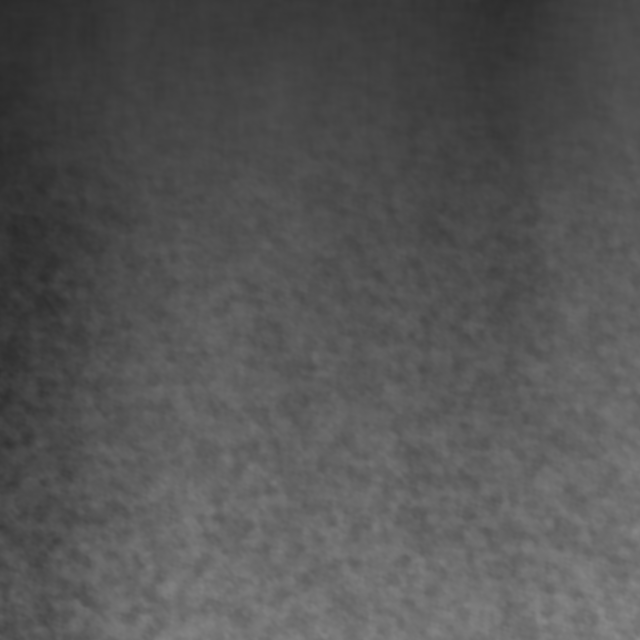
Write a Shadertoy shader that draws this texture.

```glsl
const float TOP_GRAY = 0.232;
const float BOTTOM_GRAY = 0.462;
const float LEFT_SHADE = 0.135;
const float LEFT_WIDTH = 0.33;
const float BAND_SHADE = 0.034;
const float BAND_WIDTH = 0.16;
const float RIGHT_GLOW = 0.048;
const float GRAIN_SCALE = 62.0;
const float GRAIN_ANGLE = 0.95;
const float GRAIN_STRETCH = 1.3;
const float GRAIN_TOP = 0.022;
const float GRAIN_MIDDLE = 0.105;
const float GRAIN_BOTTOM = 0.150;
const float CLOUD_AMOUNT = 0.028;
const float STREAK_AMOUNT = 0.014;
const float WEAVE_AMOUNT = 0.012;

float hash(vec2 p) {
    return fract(sin(dot(p, vec2(127.1, 311.7))) * 43758.5453);
}

// Smooth value noise centred on zero
float noise(vec2 p) {
    vec2 cell = floor(p);
    vec2 f = fract(p);
    f = f * f * f * (f * (f * 6.0 - 15.0) + 10.0);
    float low = mix(hash(cell), hash(cell + vec2(1.0, 0.0)), f.x);
    float high = mix(hash(cell + vec2(0.0, 1.0)), hash(cell + vec2(1.0, 1.0)), f.x);
    return mix(low, high, f.y) - 0.5;
}

mat2 rotation(float angle) {
    float c = cos(angle), s = sin(angle);
    return mat2(c, -s, s, c);
}

// Octaves turn against each other to hide the lattice
float fbm(vec2 p) {
    float sum = 0.0, weight = 0.5;
    for (int i = 0; i < 3; i++) {
        sum += weight * noise(p);
        p = rotation(0.6) * p * 1.75 + 17.3;
        weight *= 0.6;
    }
    return sum;
}

// Broad light: bright floor, dark left edge, slanted dark band, lit right edge
float lighting(vec2 uv) {
    float depth = 1.0 - uv.y;
    float gray = mix(TOP_GRAY, BOTTOM_GRAY, depth + 0.12 * depth * uv.y);

    float leftFade = 1.0 - smoothstep(-0.06, LEFT_WIDTH, uv.x);
    gray -= LEFT_SHADE * leftFade * mix(0.45, 1.15, smoothstep(0.0, 0.5, depth));

    float bandCentre = mix(0.66, 0.79, uv.y);
    float offset = (uv.x - bandCentre) / BAND_WIDTH;
    gray -= BAND_SHADE * exp(-offset * offset) * smoothstep(-0.1, 0.6, uv.y);

    return gray + RIGHT_GLOW * smoothstep(0.76, 1.0, uv.x) * mix(0.4, 1.0, uv.y);
}

// Grain fades from the floor to the almost plain top
float grainStrength(float height) {
    float lower = mix(GRAIN_BOTTOM, GRAIN_MIDDLE, smoothstep(0.0, 0.55, height));
    return mix(lower, GRAIN_TOP, smoothstep(0.5, 0.95, height));
}

void mainImage(out vec4 fragColor, in vec2 fragCoord) {
    vec2 uv = fragCoord / iResolution.xy;
    float gray = lighting(uv);

    // Soft mottling, slanted down to the right
    vec2 slanted = rotation(GRAIN_ANGLE) * uv * GRAIN_SCALE;
    slanted.y /= GRAIN_STRETCH;
    gray += grainStrength(uv.y) * fbm(slanted + 5.0);

    // Large clouds and faint vertical streaks
    gray += CLOUD_AMOUNT * fbm(uv * vec2(9.0, 6.0) + 31.0);
    gray += STREAK_AMOUNT * noise(uv * vec2(28.0, 3.5) + 71.0);

    // Barely visible cross weave
    float weave = noise(uv * vec2(35.0, 130.0)) + noise(uv * vec2(130.0, 35.0) + 9.0);
    gray += WEAVE_AMOUNT * weave;

    fragColor = vec4(vec3(clamp(gray, 0.0, 1.0)), 1.0);
}
```
